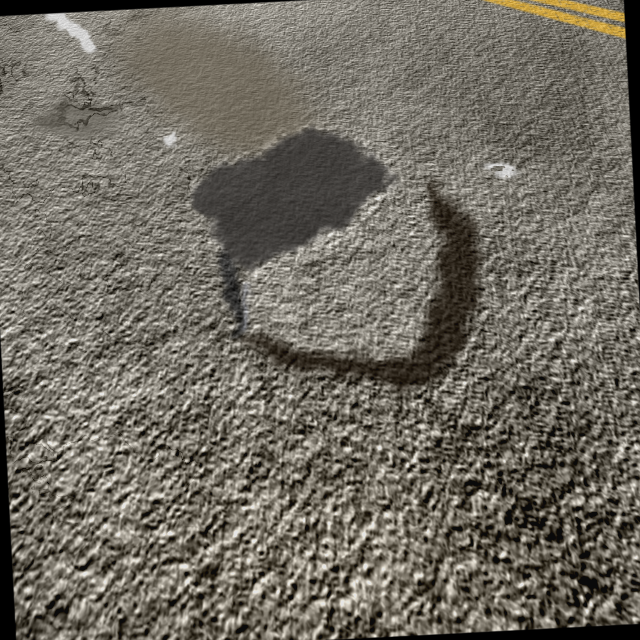
Reproduce this texture procedurally as a Shadertoy shader.

```glsl
// Worn wet asphalt with a water-filled pothole, cracks and painted road lines.
#define TILT 0.052
#define HORIZON 1.6
#define GRAIN 165.0
#define RELIEF 0.76
#define BASE_TONE 0.425
#define EDGE_WOBBLE 0.036
#define WARMTH vec3(.012, -.002, -.036)
#define WATER vec3(.245, .235, .225)
#define WET_MUD vec3(.155, .125, .085)
#define YELLOW vec3(.83, .66, .25)

const vec2 POOL[12] = vec2[12](
  vec2(.300,.692), vec2(.341,.742), vec2(.404,.752), vec2(.430,.774),
  vec2(.488,.800), vec2(.553,.780), vec2(.607,.742), vec2(.612,.707),
  vec2(.560,.662), vec2(.501,.629), vec2(.385,.583), vec2(.335,.625));
const vec2 FLOOR[12] = vec2[12](
  vec2(.385,.578), vec2(.430,.605), vec2(.501,.632), vec2(.560,.664),
  vec2(.622,.712), vec2(.668,.695), vec2(.684,.622), vec2(.668,.520),
  vec2(.645,.440), vec2(.560,.440), vec2(.430,.462), vec2(.386,.492));
// Position and half width along the rim
const vec3 RIM[8] = vec3[8](
  vec3(.677,.707,.008), vec3(.716,.629,.028), vec3(.714,.551,.033),
  vec3(.690,.453,.029), vec3(.638,.414,.023), vec3(.534,.431,.016),
  vec3(.436,.445,.018), vec3(.385,.475,.003));
const vec2 CRACKS[8] = vec2[8](
  vec2(.651,.388), vec2(.736,.316), vec2(.820,.206), vec2(.944,.063),
  vec2(.404,.447), vec2(.423,.349), vec2(.417,.290), vec2(.385,.225));

float hash(vec2 p) { return fract(sin(dot(p, vec2(127.1, 311.7))) * 43758.5); }

float noise(vec2 p) {
  vec2 i = floor(p), f = fract(p);
  f = f * f * (3.0 - 2.0 * f);
  return mix(mix(hash(i), hash(i + vec2(1, 0)), f.x),
             mix(hash(i + vec2(0, 1)), hash(i + vec2(1, 1)), f.x), f.y);
}

float fbm(vec2 p) {
  float sum = 0.0, amp = 0.5;
  for (int i = 0; i < 4; i++) { sum += amp * noise(p); p = p * 2.03 + 7.1; amp *= 0.5; }
  return sum;
}

float relief(vec2 g) {
  return 0.5 * noise(g * 0.4) + 0.55 * noise(g) + 0.35 * noise(g * 1.9 + 3.7);
}

float polygon(vec2 p, vec2 v[12]) {
  float d = 9.0, side = 1.0;
  for (int i = 0, j = 11; i < 12; j = i, i++) {
    vec2 e = v[j] - v[i], w = p - v[i];
    vec2 b = w - e * clamp(dot(w, e) / dot(e, e), 0.0, 1.0);
    d = min(d, dot(b, b));
    bvec3 c = bvec3(p.y >= v[i].y, p.y < v[j].y, e.x * w.y > e.y * w.x);
    if (all(c) || all(not(c))) side = -side;
  }
  return side * sqrt(d);
}

// Segment whose half width runs from a.z to b.z
float stroke(vec2 p, vec3 a, vec3 b) {
  vec2 e = b.xy - a.xy, w = p - a.xy;
  float t = clamp(dot(w, e) / dot(e, e), 0.0, 1.0);
  return length(w - e * t) - mix(a.z, b.z, t);
}

float cover(float d, float soft) { return 1.0 - smoothstep(-soft, soft, d); }
float blob(vec2 q, vec2 r) { return cover(length(q / r) - 1.0, 0.4); }
float glow(vec2 q, vec2 r) { q /= r; return exp(-dot(q, q)); }

void mainImage(out vec4 fragColor, in vec2 fragCoord) {
  vec2 p = fragCoord / iResolution.xy;
  float px = 1.0 / iResolution.y;
  vec2 wobble = vec2(fbm(p * 32.0), fbm(p * 32.0 + 40.0)) - 0.47;
  vec2 w = p + EDGE_WOBBLE * wobble;

  // Ground grain in perspective, lit from the far left
  vec2 g = GRAIN * vec2(p.x - 0.5, 1.2) / (HORIZON - p.y) + wobble;
  float h = relief(g);
  float bumps = (h - relief(g + vec2(-.4, .65))) * RELIEF + (h - 0.7) * 0.26;
  bumps += (noise(g * 2.7) - 0.5) * 0.16;
  float rough = mix(1.2, 0.5, smoothstep(0.1, 0.95, p.y));

  // Broad light, smooth patches and mottling
  float brown = blob((w - vec2(.345,.862)) * mat2(.85,-.53,.53,.85), vec2(.17,.085));
  float grey = blob(w - vec2(.125,.812), vec2(.065,.03));
  float tone = BASE_TONE + 0.10 * glow(p - vec2(.08,.62), vec2(.27,.35))
    + 0.09 * glow(p - vec2(.3,1), vec2(.4,.15))
    + 0.03 * glow(p - vec2(.65,.8), vec2(.3))
    - 0.10 * glow(p - vec2(.83,.28), vec2(.13,.15))
    - 0.11 * glow(p - vec2(1,.05), vec2(.15)) + (fbm(p * 10.0) - 0.47) * 0.25;
  tone = mix(tone, 0.415, 0.75 * max(brown, grey));
  rough *= 1.0 - 0.65 * max(brown, grey);

  // Broken surface on the left, then the long cracks
  float ridge = abs(fbm(p * vec2(8, 15) + wobble) - 0.47);
  float left = cover(p.x - 0.32, 0.1) * smoothstep(.1, .3, p.y) * (1.0 - brown);
  tone -= 0.3 * left * cover(ridge - 0.012, 0.016) * noise(p * 14.0);
  float crack = stroke(w, vec3(.013,.388,.002), vec3(.16,.447,.005));
  crack = min(crack, stroke(w, vec3(.16,.447,.004), vec3(.28,.49,.002)));
  for (int i = 0; i < 7; i++)
    if (i != 3) crack = min(crack, stroke(w, vec3(CRACKS[i], .003), vec3(CRACKS[i + 1], .003)));
  tone -= 0.22 * cover(crack, 0.011);

  // Pale pothole floor with diagonal ripples
  float bed = cover(polygon(w, FLOOR), 0.01);
  tone = mix(tone, 0.53 + (fbm(p * 20.0) - 0.47) * 0.2, bed);
  rough = mix(rough, 0.75, bed);
  float ripple = min(stroke(w, vec3(.469,.499,.002), vec3(.65,.551,.002)),
                     stroke(w, vec3(.46,.577,.002), vec3(.63,.62,.002)));
  tone -= 0.17 * cover(ripple, 0.007);
  vec3 col = vec3(tone + bumps * rough) + WARMTH;
  col += vec3(.015,.003,-.015) * (brown + glow(p - vec2(.55,.1), vec2(.6,.3)));

  // Wet rim, shaded left wall and its cool glint
  float rim = 9.0;
  for (int i = 0; i < 7; i++) rim = min(rim, stroke(w, RIM[i], RIM[i + 1]));
  col = mix(col, WET_MUD + bumps * 0.25, 0.92 * cover(rim, 0.014));
  float wall = stroke(w, vec3(.35,.6,.016), vec3(.376,.49,.010));
  col = mix(col, vec3(.17) + bumps * 0.3, 0.88 * cover(wall, 0.01));
  float glint = stroke(w, vec3(.384,.557,.003), vec3(.382,.495,.003));
  col = mix(col, vec3(.64,.65,.69) + bumps * 0.5, 0.7 * cover(glint, 0.007));

  // Still water with a speckled shoreline
  float pool = polygon(w, POOL);
  col = mix(col, WATER + 0.09 * (fbm(p * 14.0) - 0.5) + bumps * 0.1, 0.95 * cover(pool, 0.009));
  col += 0.2 * exp(-abs(pool - 0.004) * 130.0) * smoothstep(.35, .7, noise(g * 0.7));

  // Painted lines and pale chips
  float worn = smoothstep(.15, .4, noise(g * 0.8 + 9.0));
  float white = cover(stroke(w, vec3(.088,.985,.013), vec3(.142,.93,.012)), 0.003 + px);
  white = max(white, blob(w - vec2(.274,.776), vec2(.01,.008)));
  white = max(white, worn * blob(w - vec2(.786,.739), vec2(.026,.011)));
  col = mix(col, vec3(.86) + bumps * 0.15, 0.9 * white);
  float yellow = min(stroke(p, vec3(.755,1.006,.006), vec3(1,.942,.008)),
                     stroke(p, vec3(.82,1.008,.006), vec3(1,.967,.007)));
  col = mix(col, YELLOW + bumps * 0.2, (0.65 + 0.3 * worn) * cover(yellow, 0.001 + px));

  // Tilted frame on black
  vec2 q = mat2(cos(TILT), -sin(TILT), sin(TILT), cos(TILT)) * (p - 0.5);
  float frame = cover(max(abs(q.x), abs(q.y)) - 0.5, px);
  fragColor = vec4(clamp(col, 0.04, 0.9) * frame, 1);
}
```
